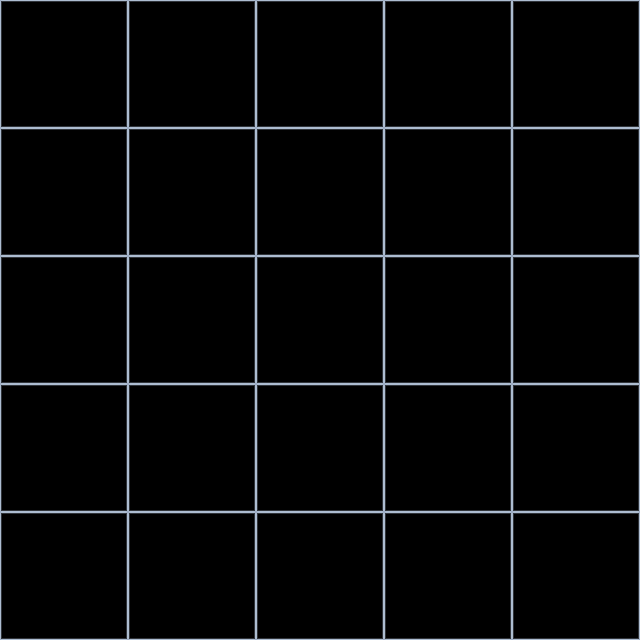
Write a three.js fragment shader that draws this pattern.

```glsl
varying vec2 vUv;

// Distance from each axis to its nearest grid line, in canvas units
vec2 gridDistance(vec2 p, float repeats) {
  return abs(fract(p * repeats + 0.5) - 0.5) / repeats;
}

// Smoothed coverage of a line of the given width
vec2 lineCoverage(vec2 distanceToLine, float width, vec2 pixel) {
  return clamp((0.5 * width - distanceToLine) / pixel + 0.5, 0.0, 1.0);
}

void main() {
  const float REPEATS = 5.0;
  const float LINE_WIDTH = 0.004;
  const vec3 TILE_COLOR = vec3(0.0);
  const vec3 LINE_COLOR = vec3(0.68, 0.74, 0.82);
  const vec3 CROSSING_COLOR = vec3(0.61, 0.67, 0.76);

  vec2 pixel = max(fwidth(vUv), vec2(1e-5));
  vec2 lines = lineCoverage(gridDistance(vUv, REPEATS), LINE_WIDTH, pixel);

  // Lines over the tiles, slightly dimmer where they cross
  vec3 lineColor = mix(LINE_COLOR, CROSSING_COLOR, lines.x * lines.y);
  vec3 color = mix(TILE_COLOR, lineColor, max(lines.x, lines.y));

  gl_FragColor = vec4(color, 1.0);
}
```
